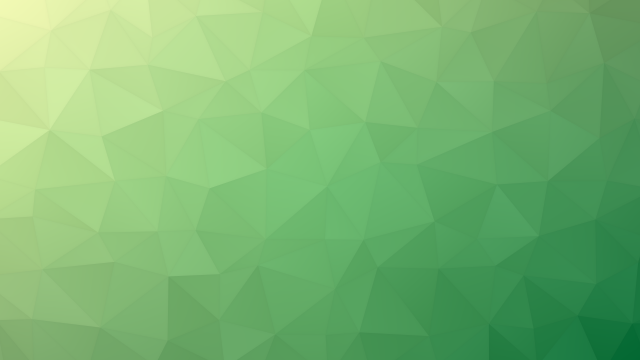
This background is drawn by a WebGL 1 fragment shader. Its source:

```glsl
precision highp float;

uniform vec2 u_resolution;

// Lengths are in canvas heights
const vec2 CELL = vec2(0.152, 0.140);
const vec2 GRID_ORIGIN = vec2(0.127, 0.093);
const float JITTER = 0.58;
const float FLATNESS = 0.65;
const float TINT = 0.055;
const float TINT_SCALE = 9.0;
const float SLOPE = 0.25;
const float SEAM_DEPTH = 0.018;
const float SEAM_WIDTH = 0.003;

const vec3 TOP_LEFT = vec3(0.96, 0.98, 0.71);
const vec3 TOP_MID = vec3(0.65, 0.84, 0.53);
const vec3 TOP_RIGHT = vec3(0.41, 0.59, 0.37);
const vec3 MID_LEFT = vec3(0.74, 0.88, 0.57);
const vec3 CENTER = vec3(0.45, 0.76, 0.46);
const vec3 MID_RIGHT = vec3(0.25, 0.56, 0.33);
const vec3 LOW_LEFT = vec3(0.50, 0.67, 0.43);
const vec3 LOW_MID = vec3(0.32, 0.61, 0.35);
const vec3 LOW_RIGHT = vec3(0.02, 0.42, 0.21);

vec2 hash2(vec2 p) {
  vec3 q = fract(p.xyx * vec3(0.1031, 0.1030, 0.0973));
  q += dot(q, q.yzx + 33.33);
  return fract((q.xx + q.yz) * q.zy);
}

float cornerSlope(vec2 cell, vec2 offset) {
  return dot(hash2(cell) * 2.0 - 1.0, offset);
}

float gradientNoise(vec2 p) {
  vec2 i = floor(p);
  vec2 f = fract(p);
  vec2 u = f * f * (3.0 - 2.0 * f);
  vec2 e = vec2(1.0, 0.0);
  float low = mix(cornerSlope(i, f), cornerSlope(i + e, f - e), u.x);
  float high = mix(cornerSlope(i + e.yx, f - e.yx),
                   cornerSlope(i + e.xx, f - e.xx), u.x);
  return mix(low, high, u.y);
}

// Three stops blended in equal halves
vec3 ramp(vec3 a, vec3 b, vec3 c, float t) {
  return t < 0.5 ? mix(a, b, t * 2.0) : mix(b, c, t * 2.0 - 1.0);
}

vec3 baseColor(vec2 p) {
  vec2 uv = clamp(p * vec2(u_resolution.y / u_resolution.x, 1.0), 0.0, 1.0);
  vec3 low = ramp(LOW_LEFT, LOW_MID, LOW_RIGHT, uv.x);
  vec3 mid = ramp(MID_LEFT, CENTER, MID_RIGHT, uv.x);
  vec3 top = ramp(TOP_LEFT, TOP_MID, TOP_RIGHT, uv.x);
  return ramp(low, mid, top, uv.y);
}

vec2 meshVertex(vec2 id) {
  return GRID_ORIGIN + CELL * (id + JITTER * (hash2(id + 41.0) - 0.5));
}

// Signed distance to the line a-b, positive on its left
float edgeDistance(vec2 p, vec2 a, vec2 b) {
  return dot(p - a, normalize(vec2(a.y - b.y, b.x - a.x)));
}

// Shaded triangle, premultiplied by its smooth coverage
vec4 facet(vec2 p, vec2 a, vec2 b, vec2 c) {
  float inside = min(edgeDistance(p, a, b),
                     min(edgeDistance(p, b, c), edgeDistance(p, c, a)));
  float coverage = clamp(inside * u_resolution.y + 0.5, 0.0, 1.0);
  vec2 centroid = (a + b + c) / 3.0;
  vec3 color = mix(baseColor(p), baseColor(centroid), FLATNESS);
  vec2 tilt = hash2(floor(centroid * 512.0)) - 0.5;
  color += TINT * gradientNoise(centroid * TINT_SCALE);
  color += SLOPE * dot(tilt, p - centroid);
  color *= 1.0 - SEAM_DEPTH * exp(-max(inside, 0.0) / SEAM_WIDTH);
  return vec4(color, 1.0) * coverage;
}

void main() {
  vec2 p = gl_FragCoord.xy / u_resolution.y;
  vec2 home = floor((p - GRID_ORIGIN) / CELL);
  vec4 sum = vec4(0.0);

  // Nearby quads, each split along its shorter diagonal
  for (int j = -1; j <= 1; j++) {
    for (int i = -1; i <= 1; i++) {
      vec2 id = home + vec2(float(i), float(j));
      vec2 a = meshVertex(id);
      vec2 b = meshVertex(id + vec2(1.0, 0.0));
      vec2 c = meshVertex(id + vec2(1.0, 1.0));
      vec2 d = meshVertex(id + vec2(0.0, 1.0));
      if (distance(a, c) < distance(b, d)) {
        sum += facet(p, a, b, c) + facet(p, a, c, d);
      } else {
        sum += facet(p, a, b, d) + facet(p, b, c, d);
      }
    }
  }

  gl_FragColor = vec4(sum.rgb / max(sum.a, 0.0001), 1.0);
}
```
